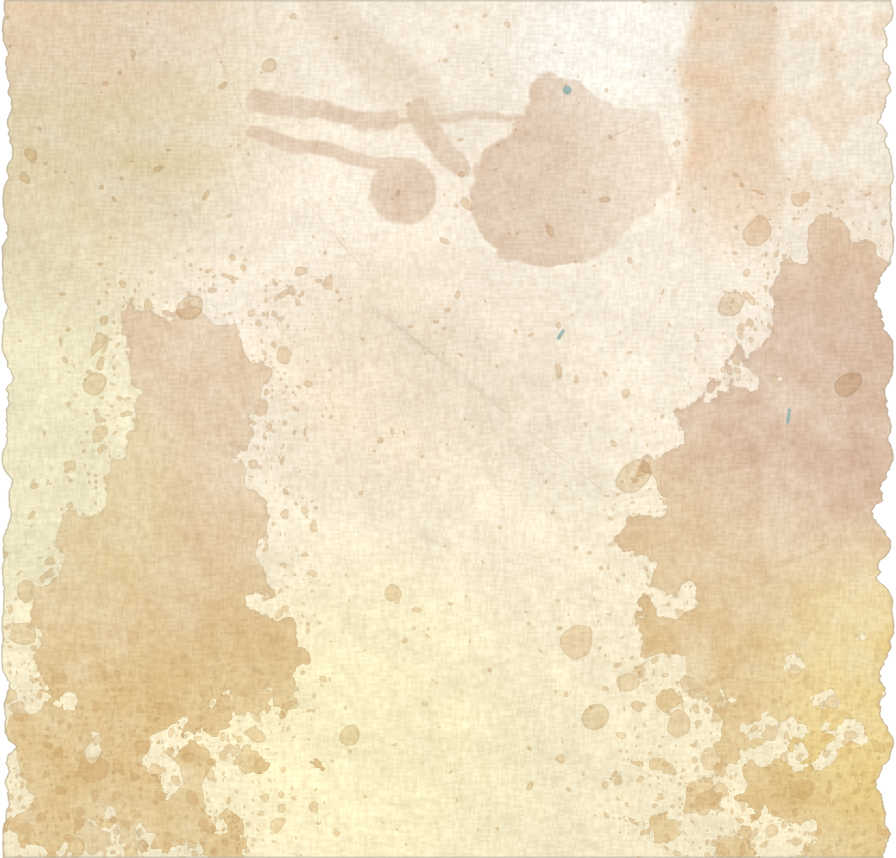
Reproduce this texture procedurally as a Shadertoy shader.

```glsl
// Aged canvas paper with torn sides, watercolour stains, splatter and scratches.
vec2 w;    // position with ragged distortion
float px;  // edge softness

float hash(vec2 p) { return fract(sin(dot(p, vec2(127.1, 311.7))) * 43758.5); }

float noise(vec2 p) {
  vec2 i = floor(p), f = fract(p);
  f = f * f * (3.0 - 2.0 * f);
  return mix(mix(hash(i), hash(i + vec2(1, 0)), f.x),
             mix(hash(i + vec2(0, 1)), hash(i + 1.0), f.x), f.y);
}

float fbm(vec2 p) {
  float sum = 0.0, amp = 0.5;
  for (int i = 0; i < 5; i++) {
    sum += amp * noise(p);
    p = mat2(1.6, 1.2, -1.2, 1.6) * p + 7.3;
    amp *= 0.5;
  }
  return sum;
}

float seg(vec2 p, float ax, float ay, float bx, float by) {
  vec2 a = vec2(ax, ay), d = vec2(bx, by) - a;
  p -= a;
  return length(p - d * clamp(dot(p, d) / dot(d, d), 0.0, 1.0));
}

float inside(float d, float blur) { return 1.0 - smoothstep(-blur, blur, d); }

float cloudy(float x, float y, float rx, float ry) {
  return 1.0 - smoothstep(0.4, 1.3, length((w - vec2(x, y)) / vec2(rx, ry)));
}

// Positive inside the two large side stains
float stainField(vec2 p) {
  float l = mix(-0.03, 0.17, smoothstep(0.1, 0.6, p.y));
  float left = min(min(p.x - l, 0.295 - p.x), 0.62 - p.y);
  float r = 0.78 + 0.14 * smoothstep(0.4, 0.69, p.y);
  return max(left, min(p.x - r, 0.7 - p.y));
}

// Fill and dried rim
vec2 pigment(float d) {
  return inside(d, px) * vec2(1, exp(-pow(d / 0.002, 2.0)));
}

// Random drops, crowded around the stains
vec2 splatter() {
  vec2 ink = vec2(0);
  for (float k = 0.0; k < 6.0; k++) {
    float scale = 14.0 * pow(1.5, k);
    vec2 g = mix(w, w.yx * vec2(1, -1), mod(k, 2.0)) * scale, id = floor(g);
    vec2 c = id + 0.35 + 0.3 * vec2(hash(id + k), hash(id + 41.0));
    float crowd = smoothstep(-0.12, 0.03, stainField(w + 0.0 * c));
    float r = mix(0.08, 0.31, pow(hash(id + 17.0), 2.0));
    float d = length((g - c) * vec2(1, 0.85 + 0.4 * hash(id + 5.0))) - r;
    d += 0.12 * (noise(g * 4.0) - 0.5);
    ink = max(ink, pigment(d / scale) * step(hash(id + 29.0 + k), 0.02 + 0.4 * crowd));
  }
  return ink;
}

float scratch(vec2 p, float ax, float ay, float bx, float by) {
  return inside(seg(p, ax, ay, bx, by) - 0.0003, px) * noise(p * 50.0);
}

void mainImage(out vec4 fragColor, in vec2 fragCoord) {
  vec2 p = fragCoord / iResolution.y;
  px = 1.0 / iResolution.y;
  float cloud = fbm(p * 5.0), grain = fbm(p * 32.0 + 9.0), blot = fbm(p * 11.0 + 4.0);
  w = p + 0.035 * (vec2(fbm(p * 14.0), fbm(p * 14.0 + 30.0)) - 0.5);

  // Paper washes
  vec3 col = mix(vec3(0.97, 0.925, 0.79), vec3(0.965, 0.92, 0.85), smoothstep(0.1, 0.65, p.y));
  col = mix(col, vec3(0.99, 0.95, 0.77), 0.7 * cloudy(0.43, 0.13, 0.2, 0.22));
  col = mix(col, vec3(0.95, 0.92, 0.77), 0.8 * cloudy(0.04, 0.5, 0.17, 0.3));
  col = mix(col, vec3(0.86, 0.8, 0.66), (grain + 0.7 * cloud) * cloudy(0.06, 0.88, 0.27, 0.25));
  col = mix(col, vec3(0.89, 0.78, 0.68), grain * cloudy(0.08, 0.98, 0.2, 0.09));
  col = mix(col, vec3(0.92, 0.84, 0.71), 0.7 * cloud * cloudy(0.48, 0.56, 0.2, 0.15));
  col = mix(col, vec3(0.985, 0.965, 0.925), 0.9 * cloudy(0.71, 0.95, 0.13, 0.1));
  float upper = smoothstep(0.68, 0.8, w.y);
  float strip = inside(abs(w.x - 0.85) - 0.053, 0.012) * upper;
  float flecks = smoothstep(0.45, 0.6, grain) * smoothstep(0.88, 0.93, p.x) * upper;
  col = mix(col, vec3(0.89, 0.78, 0.66), strip * (0.2 + grain) + 0.4 * flecks * (1.0 - strip));

  // Folds
  float fold = fbm(vec2(p.x + p.y, 5.0 * p.y + 3.2 * p.x) * 2.6);
  col *= 1.0 + 0.07 * (fold - 0.48) + 0.05 * (cloud - 0.5) + 0.07 * (grain - 0.48);

  // Brown brush marks and pool
  float brush = min(seg(w, 0.3, 0.875, 0.46, 0.862) - 0.012, seg(w, 0.46, 0.862, 0.61, 0.866) - 0.004);
  brush = min(brush, seg(w, 0.3, 0.836, 0.46, 0.808) - 0.009);
  brush = min(brush, seg(w, 0.49, 0.875, 0.54, 0.8) - 0.014);
  brush = min(brush, length(p - vec2(0.471, 0.777)) - 0.042 + 0.006 * grain);
  float pool = 0.09 * length((w - vec2(0.65, 0.79)) / vec2(0.125, 0.09)) - 0.09;
  brush = min(brush, pool + 0.12 * (blot - 0.47));
  float fade = 0.7 - 0.4 * smoothstep(0.62, 0.75, p.x);
  col = mix(col, vec3(0.85, 0.74, 0.64), fade * inside(brush, 0.003) * (0.5 + 0.8 * grain));
  col = mix(col, vec3(0.88, 0.8, 0.69), 0.4 * inside(seg(w, 0.38, 0.99, 0.5, 0.87) - 0.025, 0.012));

  // Ragged side stains and their drops
  float low = 1.0 - smoothstep(0.1, 0.33, p.y);
  float field = min(stainField(w), 0.06 - 0.025 * low) + 0.13 * (blot - 0.47);
  field += (0.1 + 0.16 * low) * (fbm(p * 27.0) - 0.46) - 0.018 * low;
  vec2 ink = pigment(-field * 0.5), spots = splatter();
  spots *= 1.0 - ink.x * (0.85 - 0.5 * low);
  vec3 tint = mix(vec3(0.87, 0.75, 0.54), vec3(0.89, 0.79, 0.67), smoothstep(0.12, 0.56, p.y));
  tint = mix(tint, vec3(0.83, 0.7, 0.61), 0.85 * cloudy(0.98, 0.54, 0.2, 0.19));
  tint = mix(tint, vec3(0.93, 0.83, 0.55), 0.8 * cloudy(1.02, 0.18, 0.13, 0.18));
  tint = mix(tint, vec3(0.9, 0.83, 0.64), 0.6 * cloudy(0.13, 0.42, 0.09, 0.14));
  col = mix(col, tint, ink.x * clamp(0.1 + 0.7 * grain + 0.7 * blot, 0.0, 1.0));
  col *= 1.0 - 0.05 * ink.y - vec3(0.05, 0.1, 0.16) * spots.x - 0.05 * spots.y;

  // Larger drops: centre and radius
  vec3 drops[8] = vec3[8](vec3(0.74, 0.448, 0.019), vec3(0.111, 0.555, 0.014),
    vec3(0.852, 0.643, 0.015), vec3(0.692, 0.164, 0.016), vec3(0.409, 0.144, 0.012),
    vec3(0.221, 0.639, 0.015), vec3(0.988, 0.555, 0.014), vec3(0.315, 0.921, 0.009));
  for (int i = 0; i < 8; i++) {
    vec2 e = mix(p, w, 0.5) - drops[i].xy;
    vec2 spot = pigment(length(e - vec2(0.25 * e.y, 0)) - drops[i].z);
    col *= 1.0 - vec3(0.06, 0.1, 0.16) * spot.x - 0.06 * spot.y;
  }
  float teal = min(length(p - vec2(0.661, 0.895)) - 0.005, seg(p, 0.651, 0.606, 0.656, 0.614) - 0.002);
  teal = min(teal, seg(p, 0.918, 0.508, 0.92, 0.522) - 0.002);
  col = mix(col, vec3(0.58, 0.7, 0.68), 0.85 * inside(teal, px));

  // Scratches and crease
  float line = scratch(p, 0.225, 1.0, 0.302, 0.83) + scratch(p, 0.302, 0.83, 0.42, 0.69)
    + scratch(p, 0.42, 0.655, 0.7, 0.43) + scratch(p, 0.52, 0.74, 0.76, 0.865);
  vec2 arc = (p - vec2(0.89, 0.44)) / vec2(1, 0.8);
  line += 0.5 * inside(abs(length(arc) - 0.12) - 0.0003, px) * step(arc.y, 0.0);
  col *= 1.0 - vec3(0.1, 0.15, 0.19) * line;
  col *= 1.0 - 0.05 * exp(-170.0 * seg(p, 0.43, 0.645, 0.58, 0.53));

  // Woven thread
  float weave = noise(p * vec2(400, 130)) + noise(p * vec2(130, 400) + 50.0) - 1.0;
  col *= 1.0 + vec3(0.05, 0.065, 0.085) * weave;

  // Torn sides and grey outline
  float tearL = 0.002 + 0.03 * pow(fbm(vec2(p.y * 30.0, 2)), 3.0);
  float tearR = 0.002 + 0.05 * pow(fbm(vec2(p.y * 30.0, 8)), 2.5);
  float edge = min(p.x - tearL, iResolution.x * px - tearR - p.x);
  edge = min(edge, min(p.y, 1.0 - p.y) - 0.0008);
  col = mix(col, vec3(0.7, 0.67, 0.6), 0.7 * inside(abs(edge) - 0.0008, px));
  fragColor = vec4(mix(col, vec3(1), inside(edge + 0.001, px)), 1);
}
```
